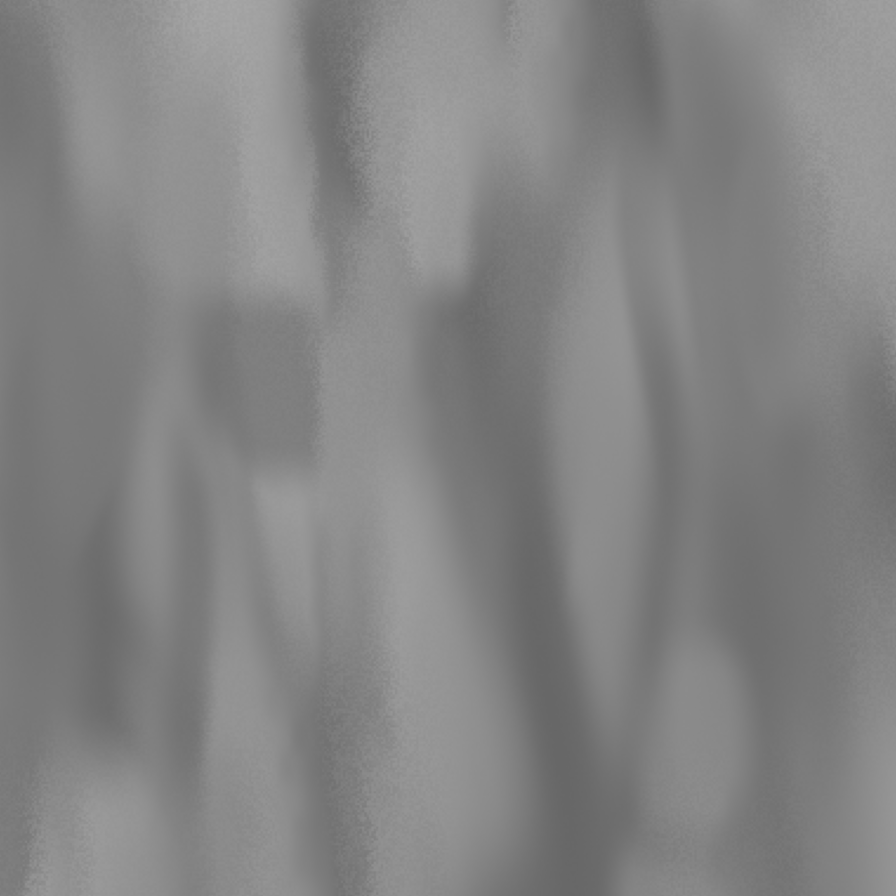
This texture is drawn by a WebGL 2 fragment shader. Its source:

```glsl
#version 300 es
precision highp float;

uniform vec2 u_resolution;
out vec4 fragColor;

const int STROKES = 52;
const float MEAN_TONE = 0.515;
const float WASH_CONTRAST = 0.33;
const vec2 WASH_SCALE = vec2(6.5, 2.1);
const vec2 SHADE_RANGE = vec2(0.395, 0.645);
const vec2 OPACITY_RANGE = vec2(0.4, 0.85);
const vec2 HALF_WIDTH = vec2(0.018, 0.075);
const vec2 HALF_LENGTH = vec2(0.13, 0.36);
const vec2 EDGE_SOFTNESS = vec2(0.010, 0.050);
const float FRAY = 0.012;
const float GRAIN_SCALE = 380.0;
const float GRAIN_AMOUNT = 0.026;

uint scramble(uint v) {
    v = v * 747796405u + 2891336453u;
    v = ((v >> ((v >> 28u) + 4u)) ^ v) * 277803737u;
    return (v >> 22u) ^ v;
}

float hash(ivec2 cell) {
    uint h = scramble(uint(cell.x + 4096) + scramble(uint(cell.y + 4096)));
    return float(h >> 8u) / 16777216.0;
}

vec4 hash4(int index, int set) {
    ivec2 c = ivec2(index * 4, set);
    return vec4(hash(c), hash(c + ivec2(1, 0)), hash(c + ivec2(2, 0)), hash(c + ivec2(3, 0)));
}

float noise(vec2 p) {
    ivec2 c = ivec2(floor(p));
    vec2 f = fract(p);
    f = f * f * f * (f * (f * 6.0 - 15.0) + 10.0);
    float low = mix(hash(c), hash(c + ivec2(1, 0)), f.x);
    float high = mix(hash(c + ivec2(0, 1)), hash(c + ivec2(1, 1)), f.x);
    return mix(low, high, f.y);
}

// Broad vertical smears, bent by a slow warp
float wash(vec2 p) {
    p.x += 0.10 * (noise(p * vec2(2.0, 2.6) + 31.0) - 0.5) + 0.06 * p.y;
    p.y += 0.25 * (noise(p * vec2(5.0, 1.5) + 57.0) - 0.5);
    float n = 0.64 * noise(p * WASH_SCALE + 11.0);
    n += 0.36 * noise(p * WASH_SCALE * vec2(2.1, 1.7) + 73.0);
    return MEAN_TONE + WASH_CONTRAST * (n - 0.5);
}

// Tapered, bent brush mark with a different softness on each side
float strokeMask(vec2 d, vec2 halfSize, vec2 soft, vec2 bend) {
    d.x += bend.x * d.y + 0.018 * sin(d.y * 9.0 + bend.y);
    float along = clamp(abs(d.y) / halfSize.y, 0.0, 1.0);
    float width = halfSize.x * sqrt(1.0 - along * along);
    float left = smoothstep(-soft.x, soft.x, d.x + width);
    float right = smoothstep(-soft.y, soft.y, width - d.x);
    return left * right * (1.0 - smoothstep(0.45, 1.0, along));
}

void main() {
    vec2 p = gl_FragCoord.xy / min(u_resolution.x, u_resolution.y);
    float grain = noise(p * GRAIN_SCALE) - 0.5;
    float dryness = smoothstep(0.35, 0.7, noise(p * vec2(5.0, 2.5) + 91.0));

    // Dry areas get ragged edges
    float ragged = noise(p * vec2(60.0, 28.0) + 17.0) - 0.5 + grain;
    vec2 q = p + vec2(FRAY * dryness * ragged, 0.0);
    float tone = wash(q);

    for (int i = 0; i < STROKES; i++) {
        vec4 place = hash4(i, 1);
        vec4 look = hash4(i, 2);
        vec4 form = hash4(i, 3);
        vec2 center = place.xy * 1.2 - 0.1;
        vec2 halfSize = vec2(mix(HALF_WIDTH.x, HALF_WIDTH.y, place.z * place.z),
                             mix(HALF_LENGTH.x, HALF_LENGTH.y, place.w));
        vec2 soft = mix(EDGE_SOFTNESS.xx, EDGE_SOFTNESS.yy, form.xy);
        vec2 bend = vec2(0.3 * (form.z - 0.35), 6.28 * form.w);
        float shade = mix(SHADE_RANGE.x, SHADE_RANGE.y, look.x);
        float opacity = mix(OPACITY_RANGE.x, OPACITY_RANGE.y, look.y);
        tone = mix(tone, shade, opacity * strokeMask(q - center, halfSize, soft, bend));
    }

    // Fine tooth, strongest in dry areas
    tone += GRAIN_AMOUNT * grain * mix(0.15, 1.0, dryness);
    fragColor = vec4(vec3(clamp(tone, 0.36, 0.67)), 1.0);
}
```
